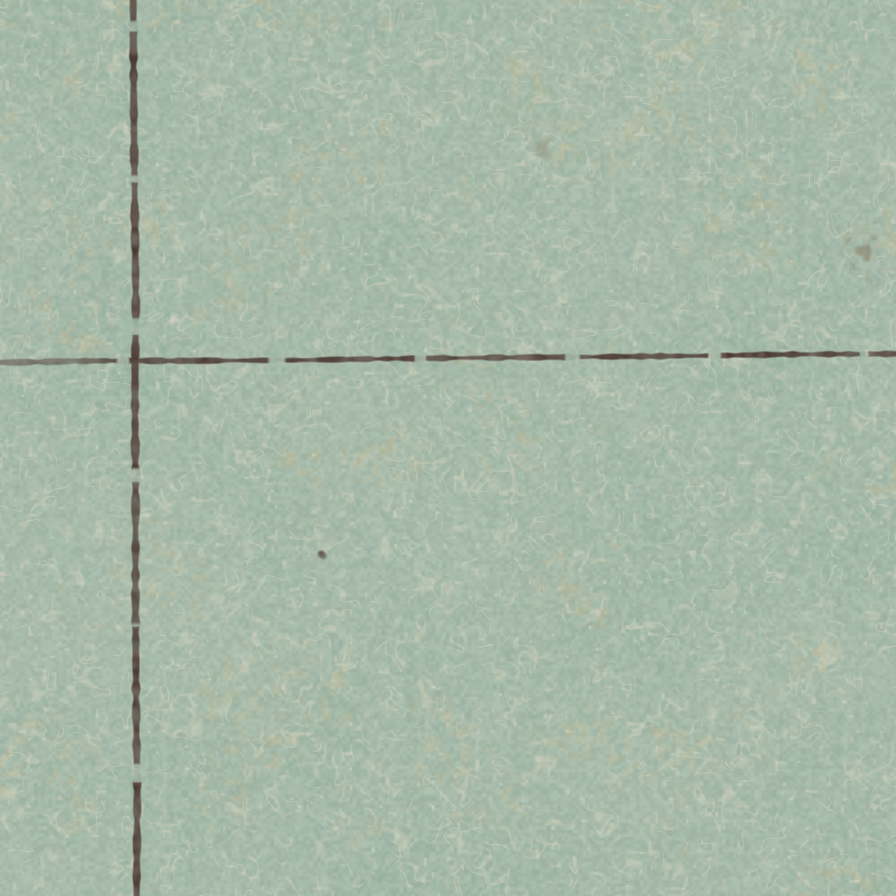
This texture is drawn by a Shadertoy shader. Its source:

```glsl
// Speckled grey-green tile surface crossed by worn, broken brown grout lines.

const vec2  REPEATS   = vec2(1.0);            // tiles across and down
const vec2  JOINT     = vec2(0.151, 0.600);   // where the joints cross
const vec3  GREEN     = vec3(0.665, 0.737, 0.673);
const vec3  TEAL      = vec3(0.595, 0.700, 0.635);
const vec3  CREAM     = vec3(0.785, 0.800, 0.725);
const vec3  OCHRE     = vec3(0.740, 0.730, 0.600);
const vec3  GROUT     = vec3(0.330, 0.265, 0.235);
const vec3  STAIN     = vec3(0.520, 0.480, 0.390);

float hash(vec2 p) {
    vec3 q = fract(vec3(p.xyx) * 0.1031);
    q += dot(q, q.yzx + 33.33);
    return fract((q.x + q.y) * q.z);
}

float noise(vec2 p) {
    vec2 i = floor(p), f = fract(p);
    f = f * f * (3.0 - 2.0 * f);
    return mix(mix(hash(i), hash(i + vec2(1, 0)), f.x),
               mix(hash(i + vec2(0, 1)), hash(i + vec2(1, 1)), f.x), f.y);
}

float fbm(vec2 p) {
    float sum = 0.0, amp = 0.5;
    for (int i = 0; i < 4; i++) {
        sum += amp * noise(p);
        p = mat2(1.6, 1.2, -1.2, 1.6) * p + 17.3;
        amp *= 0.5;
    }
    return sum / 0.9375;
}

// Fine mottling, curled pale fibres and warm flecks
vec3 tileColor(vec2 uv) {
    float cloud = fbm(uv * 7.0 + 40.0) - 0.5;
    float grain = noise(uv * 155.0) - 0.5;
    float speck = noise(uv * 250.0 + 91.0) - 0.5;
    vec2 bend = vec2(noise(uv * 60.0 + 5.0), noise(uv * 60.0 + 75.0));
    float ridge = 1.0 - abs(2.0 * noise(uv * 95.0 + bend * 2.0) - 1.0);
    float fibre = smoothstep(0.72, 1.0, ridge) * smoothstep(0.3, 0.75, noise(uv * 70.0 + 9.0));
    vec3 color = mix(GREEN, TEAL, clamp(0.24 - cloud * 0.6 - grain * 0.75, 0.0, 1.0));
    color = mix(color, CREAM, fibre * 0.6);
    float warm = smoothstep(0.52, 0.72, fbm(uv * 12.0 + 13.0));
    color = mix(color, OCHRE, warm * smoothstep(0.5, 0.9, noise(uv * 110.0 + 31.0)) * 0.5);
    float glint = smoothstep(0.86, 0.97, noise(uv * 120.0 + 57.0));
    return mix(color, CREAM, glint * 0.65) + speck * 0.055;
}

// Ink coverage of one joint: "across" is signed distance, "along" runs with it
float joint(float across, float along, float halfWidth, float phase, float seed, float aa) {
    const float SPACING = 0.165;
    float s = (along - phase) / SPACING;
    float cell = floor(s + 0.5);
    float wear = hash(vec2(cell + 20.0, seed));
    float ragged = (noise(vec2(along * 130.0, seed)) - 0.5) * 0.006;
    float jitter = (hash(vec2(cell + 50.0, seed)) - 0.5) * 0.012;
    float gapDist = abs((s - cell) * SPACING - jitter) + ragged;
    float gap = 1.0 - smoothstep(-0.002, 0.003, gapDist - mix(0.003, 0.011, wear));
    float rough = (noise(vec2(along * 95.0, seed + 7.0)) - 0.5) * 0.0022;
    float drift = (noise(vec2(along * 9.0, seed + 3.0)) - 0.5) * 0.002;
    float edge = abs(across + drift) - halfWidth - rough;
    float ink = 1.0 - smoothstep(-aa - 0.0006, aa + 0.0006, edge);
    float fade = mix(0.72, 1.0, noise(vec2(along * 75.0, seed + 11.0)));
    return ink * fade * (1.0 - 0.9 * gap);
}

// Soft irregular blemish
float blemish(vec2 uv, vec2 center, float radius) {
    float d = length(uv - center) + (noise(uv * 85.0) - 0.5) * radius;
    return 1.0 - smoothstep(radius * 0.3, radius, d);
}

void mainImage(out vec4 fragColor, in vec2 fragCoord) {
    vec2 uv = fragCoord / iResolution.xy;
    float aa = 0.75 / min(iResolution.x, iResolution.y);
    vec3 color = tileColor(uv);

    // Faint stains and one dark pit
    float rust = blemish(uv, vec2(0.970, 0.718), 0.032);
    color = mix(color, STAIN, rust * smoothstep(0.3, 0.8, noise(uv * 125.0)) * 0.55);
    color = mix(color, STAIN, blemish(uv, vec2(0.605, 0.835), 0.014) * 0.35);
    color = mix(color, GROUT, blemish(uv, vec2(0.358, 0.383), 0.008) * 0.8);

    // Joints, the horizontal one rising slightly to the right
    vec2 tilted = uv - JOINT - vec2(-0.004 * (uv.y - 0.6), 0.009 * (uv.x - 0.5));
    vec2 offset = (fract(tilted * REPEATS + 0.5) - 0.5) / REPEATS;
    float upright = joint(offset.x, uv.y, 0.0040, 0.140, 3.0, aa);
    float level = joint(offset.y, uv.x, 0.0028, 0.305, 8.0, aa);
    level *= mix(0.65, 1.0, smoothstep(0.08, 0.14, uv.x));
    vec3 grout = GROUT + (noise(uv * 140.0 + 23.0) - 0.5) * 0.12;
    color = mix(color, grout, max(upright, level));

    fragColor = vec4(clamp(color, 0.0, 1.0), 1.0);
}
```
